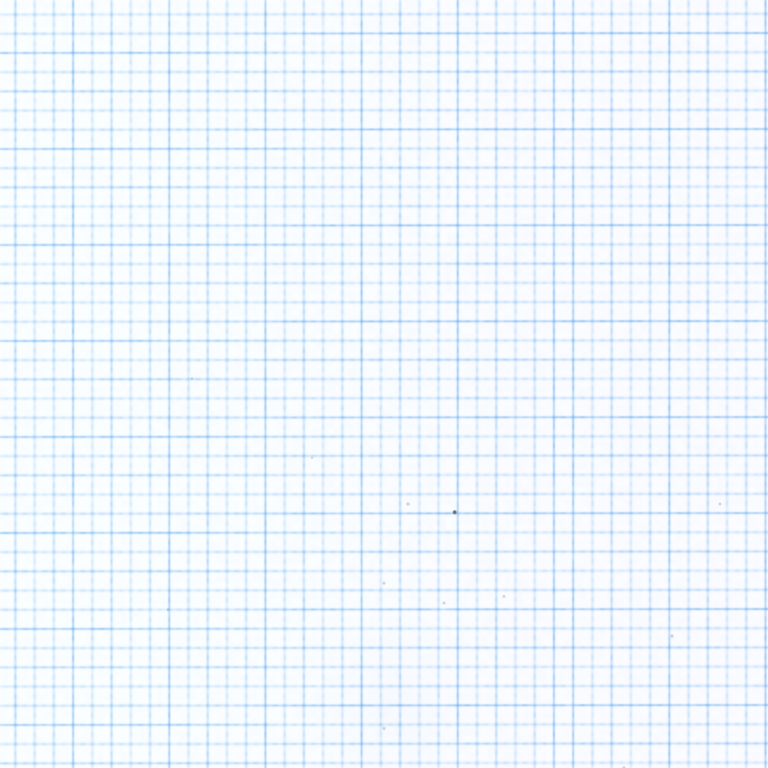
This pattern is drawn by a Shadertoy shader. Its source:

```glsl
// Pale blue graph paper with unevenly printed, broken lines and a few dust specks.

float hash(vec2 p) {
    p = fract(p * vec2(0.1031, 0.1137));
    p += dot(p, p.yx + 33.33);
    return fract((p.x + p.y) * p.x * 97.0);
}

float noise(vec2 p) {
    vec2 i = floor(p), f = fract(p);
    f = f * f * (3.0 - 2.0 * f);
    return mix(mix(hash(i), hash(i + vec2(1, 0)), f.x),
               mix(hash(i + vec2(0, 1)), hash(i + vec2(1, 1)), f.x), f.y);
}

// Line strength within each group of five: one bold, two medium, two faint.
float lineWeight(float index, float bold) {
    float rank = mod(3.0 * mod(index - bold + 50.0, 5.0), 5.0);
    return mix(0.38, 1.0, exp(-0.7 * rank));
}

// Soft ink profile; faint lines are wider and more broken than bold ones.
float inkLine(float across, float along, float weight, float pixel) {
    float index = floor(across + 0.5);
    float width = max(mix(0.095, 0.066, weight), 0.6 * pixel);
    float profile = exp(-pow((across - index) / width, 2.0));
    float dash = 1.0 + mix(0.32, 0.12, weight) * cos(12.566 * along);
    float wear = 0.8 + 0.4 * noise(vec2(along * 1.7, index * 7.0 + 3.0));
    return weight * profile * dash * wear;
}

void mainImage(out vec4 fragColor, in vec2 fragCoord) {
    vec2 uv = fragCoord / iResolution.xy;
    float pixel = 40.0 / min(iResolution.x, iResolution.y);

    // Grid coordinates, rows counted from the top with a slight tilt
    vec2 grid = vec2(39.93 * uv.x - 0.8, 40.0 * (1.0 - uv.y) - 0.76 + 0.04 * uv.x);
    vec2 index = floor(grid + 0.5);

    // Bold columns slip by one near the right; bold rows swap from left to right
    float columnWeight = lineWeight(index.x, index.x < 29.0 ? 3.0 : 4.0);
    float rowWeight = mix(lineWeight(index.y, 2.0), lineWeight(index.y, 1.0),
                          smoothstep(0.2, 0.52, uv.x + 0.1 * (noise(vec2(index.y * 3.0, 5.0)) - 0.5)));

    float column = inkLine(grid.x, grid.y, columnWeight, pixel);
    float row = inkLine(grid.y, grid.x + 40.0, rowWeight, pixel);
    float ink = column + row - 0.55 * column * row;

    // Paper with faint mottling
    vec3 paper = mix(vec3(0.982, 0.996, 1.0), vec3(0.98, 0.987, 1.0), smoothstep(0.1, 0.8, uv.x));
    paper -= 0.012 * vec3(1.0, 0.8, 0.4) * (noise(uv * 130.0) - 0.3);
    paper -= 0.012 * vec3(1.0, 0.9, 0.2) * smoothstep(0.14, 0.0, length(uv - vec2(0.51, 0.08)));
    vec3 color = paper - vec3(0.27, 0.145, 0.025) * ink;

    // Dust: one dark speck, then pale scattered ones
    for (int i = 0; i < 12; i++) {
        float id = float(i);
        vec2 center = i == 0 ? vec2(0.592, 0.333)
                             : vec2(hash(vec2(id, 17.0)), 0.55 * hash(vec2(id, 43.0)));
        float radius = i == 0 ? 0.0032 : 0.0016 + 0.0014 * hash(vec2(id, 71.0));
        float speck = smoothstep(radius + pixel / 80.0, radius * 0.3, length(uv - center));
        color = mix(color, vec3(0.35, 0.37, 0.4), speck * (i == 0 ? 0.9 : 0.25));
    }

    fragColor = vec4(clamp(color, 0.0, 1.0), 1.0);
}
```
